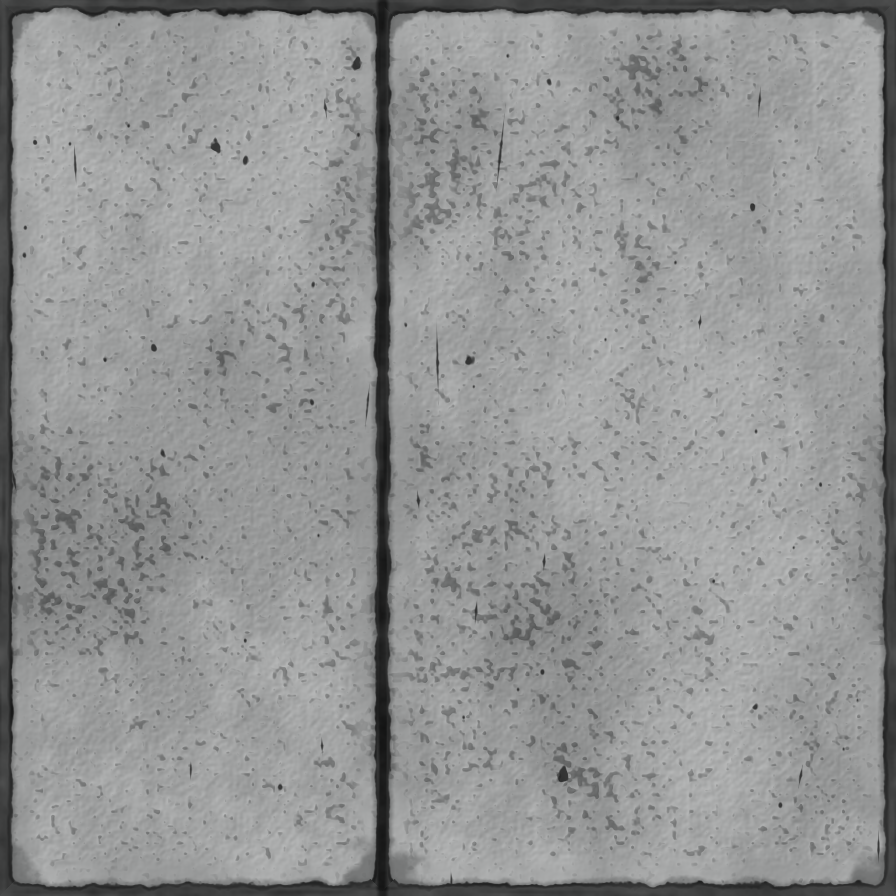
A WebGL 1 fragment shader for this texture:

```glsl
precision highp float;
// Worn concrete: a narrow and a wide slab split by dark, fibrous joints.
// Slabs are rounded boxes with ragged rims; periodic value noise gives the
// clouds, pitted grain and streaks, and hashed loops scatter holes and scratches.

uniform vec2 u_resolution;

const float JOINT_X = 0.427;       // centre of the inner joint
const float JOINT_HALF = 0.0075;   // half width of the inner joint
const float RIM = 0.0135;          // half width of the outer joint
const float CORNER = 0.012;        // slab corner radius
const float RAGGED = 0.007;        // raggedness of slab rims
const float GRAIN_CELLS = 170.0;
const float PIT_DEPTH = 0.19;
const float RELIEF = 0.13;
const int HOLES = 44;
const int SCRATCHES = 16;
const vec3 PALE = vec3(0.675, 0.68, 0.68);
const vec3 CONCRETE = vec3(0.595, 0.60, 0.60);
const vec3 STAIN = vec3(0.40, 0.405, 0.405);
const vec3 JOINT = vec3(0.27, 0.273, 0.273);
const vec3 SOOT = vec3(0.11, 0.112, 0.112);

float hash(vec2 p) {
  return fract(sin(dot(p, vec2(127.1, 311.7))) * 43758.5453);
}

// Value noise that wraps over the unit square.
float noise(vec2 p, vec2 cells, float seed) {
  vec2 q = p * cells;
  vec2 i = floor(q);
  vec2 f = fract(q);
  f = f * f * (3.0 - 2.0 * f);
  vec2 a = mod(i, cells) + seed;
  vec2 b = mod(i + 1.0, cells) + seed;
  return mix(mix(hash(a), hash(vec2(b.x, a.y)), f.x),
             mix(hash(vec2(a.x, b.y)), hash(b), f.x), f.y);
}

float fbm(vec2 p, vec2 cells, float seed) {
  float sum = 0.0;
  float amp = 0.533;
  for (int i = 0; i < 4; i++) {
    sum += amp * noise(p, cells, seed);
    cells *= 2.0;
    amp *= 0.5;
    seed += 17.3;
  }
  return sum;
}

float grain(vec2 p) {
  return 0.6 * noise(p, vec2(GRAIN_CELLS), 3.1)
       + 0.4 * noise(p, vec2(1.5 * GRAIN_CELLS), 8.7);
}

// Small dark holes and thin upright scratches.
float marks(vec2 p, float px) {
  float rough = noise(p, vec2(200.0), 5.0);
  float m = 0.0;
  for (int i = 0; i < HOLES; i++) {
    float k = float(i);
    vec2 c = vec2(hash(vec2(k, 1.7)), hash(vec2(k, 5.3)));
    vec2 d = fract(p - c + 0.5) - 0.5;
    float r = mix(0.0012, 0.0055, pow(hash(vec2(k, 9.1)), 4.0));
    d.y *= 0.7;
    float edge = length(d) - r * (0.5 + rough);
    m = max(m, 0.8 * (1.0 - smoothstep(-px, px, edge)));
  }
  for (int i = 0; i < SCRATCHES; i++) {
    float k = float(i);
    vec2 c = vec2(hash(vec2(k, 21.3)), hash(vec2(k, 33.9)));
    vec2 d = fract(p - c + 0.5) - 0.5;
    float len = mix(0.006, 0.042, pow(hash(vec2(k, 41.7)), 2.0));
    d.x += d.y * (hash(vec2(k, 47.1)) - 0.5) * 0.4;
    float w = 0.0016 * (1.0 - abs(d.y) / len) * (0.4 + rough);
    m = max(m, 0.8 * (1.0 - smoothstep(-px, px, abs(d.x) - w)));
  }
  return m;
}

void main() {
  vec2 p = gl_FragCoord.xy / u_resolution;
  float px = 1.0 / min(u_resolution.x, u_resolution.y);

  // Slab box: depth is positive inside.
  float right = step(JOINT_X, p.x);
  vec2 lo = vec2(mix(RIM, JOINT_X + JOINT_HALF, right), RIM);
  vec2 hi = vec2(mix(JOINT_X - JOINT_HALF, 1.0 - RIM, right), 1.0 - RIM);
  vec2 inset = min(p - lo, hi - p);
  vec2 q = CORNER - inset;
  float depth = CORNER - length(max(q, 0.0)) - min(max(q.x, q.y), 0.0);
  float flatRim = step(inset.y, inset.x);
  float rag = fbm(p, vec2(48.0), 61.0) - 0.5;
  float rim = depth + rag * RAGGED * (1.0 + 1.2 * flatRim);

  // Clouds, worn patches and faint upright streaks.
  float cloud = fbm(p, vec2(5.0, 4.0), 12.0);
  float wear = smoothstep(0.42, 0.72, fbm(p, vec2(7.0, 5.0), 29.0));
  float streak = fbm(p, vec2(36.0, 5.0), 44.0) - 0.5;
  float fleck = fbm(p, vec2(40.0), 71.0) - 0.5;
  float band = smoothstep(0.002, 0.008, rim) * (1.0 - smoothstep(0.012, 0.035, rim));
  float light = smoothstep(0.3, 0.72, cloud + 0.35 * fleck + 0.3 * streak);
  vec3 slab = mix(CONCRETE, PALE, light) - 0.055 * wear;

  // Lit relief and dark pits, calmer in the band along the joints.
  float g = grain(p);
  float slope = g - grain(p + vec2(-0.002, 0.002));
  float limit = mix(0.66, 0.48, wear) - 0.25 * fleck;
  float pits = smoothstep(limit, limit + 0.22, g);
  slab += (RELIEF * slope - PIT_DEPTH * pits) * (1.0 - 0.65 * band);

  // Grimy corners, rim shade, holes and scratches.
  float reach = mix(0.065, 0.035, step(0.5, p.y));
  float grime = 1.0 - smoothstep(0.4, 1.0, (inset.x + inset.y + 0.07 * rag) / reach);
  slab = mix(slab, STAIN, 0.75 * grime);
  slab = mix(slab, STAIN, 0.6 * (1.0 - smoothstep(0.0, 0.007, rim)));
  slab = mix(slab, SOOT, marks(p, px));

  // Joint filler with fibres running along it and a sooty inner core.
  float fibre = mix(noise(p, vec2(230.0, 14.0), 81.0),
                    noise(p, vec2(14.0, 230.0), 83.0), flatRim);
  float core = 1.0 - smoothstep(0.002, 0.009, abs(p.x - JOINT_X));
  float seam = 1.0 - smoothstep(0.0, 0.004, abs(rim + 0.002));
  float soot = max(0.9 * core, 0.6 * seam) + 0.6 * (fibre - 0.4);
  vec3 filler = mix(JOINT, SOOT, clamp(soot, 0.0, 1.0)) + 0.12 * rag;

  vec3 color = mix(filler, slab, smoothstep(-px, px, rim));
  gl_FragColor = vec4(color, 1.0);
}
```
